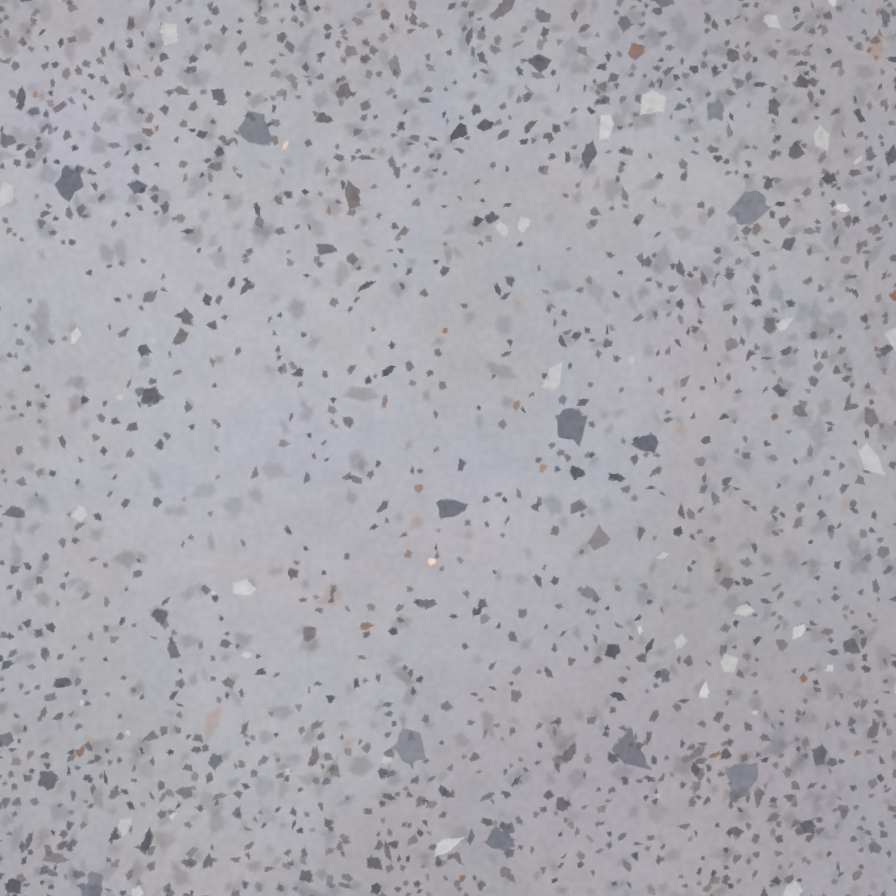
Give the GLSL for this texture, as a Shadertoy shader.

```glsl
#define SPECK_GRID 76.0
#define CHIP_GRID 30.0
#define STONE_GRID 9.0
#define PALE_GRID 24.0
#define SMUDGE_GRID 46.0
#define EDGE_SOFTNESS 0.0016
#define MOTTLE_AMOUNT 0.035
#define CEMENT_LIGHT vec3(0.715, 0.715, 0.745)
#define CEMENT_DARK vec3(0.650, 0.638, 0.660)
#define SLATE vec3(0.32, 0.33, 0.37)
#define TAUPE vec3(0.49, 0.46, 0.46)
#define QUARTZ vec3(0.85, 0.85, 0.85)

vec3 hash3(vec2 p) {
    vec3 q = fract(p.xyx * vec3(0.1031, 0.1030, 0.0973));
    q += dot(q, q.yxz + 33.33);
    return fract((q.xxy + q.yzz) * q.zyx);
}

vec2 gradientAt(vec2 cell) {
    float a = 6.2832 * hash3(cell + 71.0).x;
    return vec2(cos(a), sin(a));
}

float gradientNoise(vec2 p) {
    vec2 i = floor(p), f = fract(p);
    vec2 u = f * f * f * (f * (f * 6.0 - 15.0) + 10.0);
    vec2 e = vec2(1.0, 0.0);
    float a = dot(gradientAt(i), f);
    float b = dot(gradientAt(i + e.xy), f - e.xy);
    float c = dot(gradientAt(i + e.yx), f - e.yx);
    float d = dot(gradientAt(i + e.xx), f - e.xx);
    return mix(mix(a, b, u.x), mix(c, d, u.x), u.y);
}

float fbm(vec2 p) {
    float sum = 0.0, amp = 0.6;
    for (int i = 0; i < 4; i++) {
        sum += amp * gradientNoise(p);
        p = mat2(1.6, 1.2, -1.2, 1.6) * p + 9.7;
        amp *= 0.5;
    }
    return sum;
}

// Distance to a rough five-sided chip
float chipDistance(vec2 p, float radius, vec2 seed) {
    float d = -1.0;
    for (int i = 0; i < 5; i++) {
        vec3 h = hash3(seed + float(i) * 17.3);
        float a = (float(i) + 0.7 * h.x) * 1.2566;
        d = max(d, dot(p, vec2(cos(a), sin(a))) - radius * mix(0.65, 1.2, h.y));
    }
    return d;
}

// Aggregate is sparse in the middle and crowded toward the rim
float crowding(vec2 uv) {
    float rim = length((uv - vec2(0.42, 0.48)) * vec2(0.9, 1.1));
    return mix(0.45, 1.5, smoothstep(0.15, 0.62, rim + 0.4 * fbm(uv * 4.0)));
}

// Lays one size class of chips over the colour
vec3 scatter(vec3 colour, vec2 uv, float grid, float chance, vec2 radii,
             float softness, float opacity, vec3 toneA, vec3 toneB) {
    vec2 home = floor(uv * grid);
    for (int y = -1; y <= 1; y++)
    for (int x = -1; x <= 1; x++) {
        vec2 cell = home + vec2(x, y);
        vec2 seed = cell + grid * 3.7;
        vec3 place = hash3(seed);
        vec3 look = hash3(seed + 211.0);
        vec2 centre = (cell + place.xy) / grid;
        if (place.z > chance * crowding(centre)) continue;

        float angle = 0.8 + 2.6 * (look.x - 0.5);
        float c = cos(angle), s = sin(angle);
        float stretch = mix(1.0, 1.5, look.y * look.y);
        vec2 p = mat2(c, -s, s, c) * (uv - centre);
        p += radii.x * 0.5 * gradientNoise(uv * 0.9 / radii.x);
        p *= vec2(1.0 / stretch, stretch);
        float radius = mix(radii.x, radii.y, look.z * look.z);
        float d = chipDistance(p, radius, seed);
        float cover = 1.0 - smoothstep(-softness, softness, d);

        vec3 variety = hash3(seed + 503.0);
        vec3 tone = mix(toneA, toneB, variety.x);
        tone += vec3(0.16, 0.03, -0.06) * step(0.985, variety.y);
        tone += 0.05 * gradientNoise(uv * 130.0);
        colour = mix(colour, tone, cover * opacity * mix(0.6, 1.0, variety.z));
    }
    return colour;
}

// Cloudy cement with cool, warm and fine mottled variation
vec3 cement(vec2 uv) {
    float glow = 1.0 - length((uv - vec2(0.25, 0.6)) * vec2(0.85, 0.9));
    float light = smoothstep(0.15, 1.0, glow + 0.45 * fbm(uv * 3.0 + 4.0));
    vec3 colour = mix(CEMENT_DARK, CEMENT_LIGHT, light);
    colour += vec3(0.02, 0.0, -0.025) * fbm(uv * 7.0 + 20.0);
    colour += vec3(0.012, -0.012, 0.012) * fbm(uv * 4.0 + 35.0);
    return colour + MOTTLE_AMOUNT * (fbm(uv * 28.0) + 0.7 * gradientNoise(uv * 120.0));
}

void mainImage(out vec4 fragColor, in vec2 fragCoord) {
    vec2 uv = fragCoord / iResolution.y;
    float edge = max(EDGE_SOFTNESS, 0.7 / iResolution.y);
    vec3 colour = cement(uv);

    // Buried grains, then exposed grains from fine to coarse
    colour = scatter(colour, uv, SMUDGE_GRID, 0.34, vec2(0.004, 0.011), 0.004, 0.45, TAUPE, SLATE + 0.2);
    colour = scatter(colour, uv, SPECK_GRID, 0.30, vec2(0.0024, 0.0052), edge, 0.9, SLATE, TAUPE);
    colour = scatter(colour, uv, CHIP_GRID, 0.22, vec2(0.0045, 0.010), edge, 0.95, SLATE, TAUPE);
    colour = scatter(colour, uv, PALE_GRID, 0.09, vec2(0.003, 0.013), edge, 0.9, QUARTZ, QUARTZ - 0.07);
    colour = scatter(colour, uv, STONE_GRID, 0.14, vec2(0.010, 0.021), edge, 0.95, SLATE + 0.04, SLATE + 0.16);

    fragColor = vec4(clamp(colour, 0.0, 1.0), 1.0);
}
```
